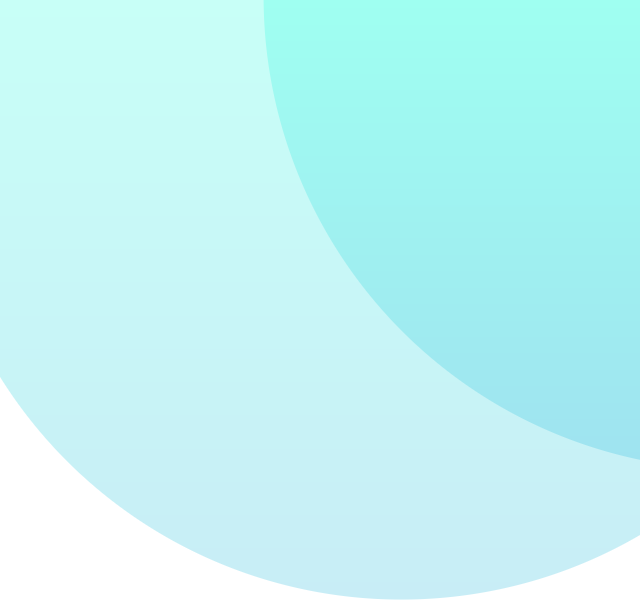
Write a Shadertoy shader that draws this background.

```glsl
// Two large translucent discs with mint-to-sky gradients overlapping on white.

const vec3 PAPER = vec3(1.0);
const vec3 MINT = vec3(0.153, 1.0, 0.878);
const vec3 SKY = vec3(0.153, 0.722, 0.863);
const float DISC_OPACITY = 0.2545;
const float DISC_RADIUS = 0.7885;

// Antialiased coverage of a disc; lengths are in canvas heights.
float discCoverage(vec2 p, vec2 center, float radius, float pixel) {
    float d = length(p - center) - radius;
    return clamp(0.5 - d / pixel, 0.0, 1.0);
}

// Lays a disc over the base, fading from mint at the canvas top
// to sky at the lowest point of the disc.
vec3 addDisc(vec3 base, vec2 p, vec2 center, float radius, float pixel) {
    float bottom = center.y - radius;
    float fade = clamp((1.0 - p.y) / (1.0 - bottom), 0.0, 1.0);
    vec3 tint = mix(MINT, SKY, fade);
    return mix(base, tint, DISC_OPACITY * discCoverage(p, center, radius, pixel));
}

void mainImage(out vec4 fragColor, in vec2 fragCoord) {
    float pixel = 1.0 / iResolution.y;
    vec2 p = fragCoord * pixel;

    // Broad pale disc first, then the upper right one over it
    vec3 color = addDisc(PAPER, p, vec2(0.669, 0.7892), DISC_RADIUS, pixel);
    color = addDisc(color, p, vec2(1.2278, 1.0055), DISC_RADIUS, pixel);

    fragColor = vec4(color, 1.0);
}
```
